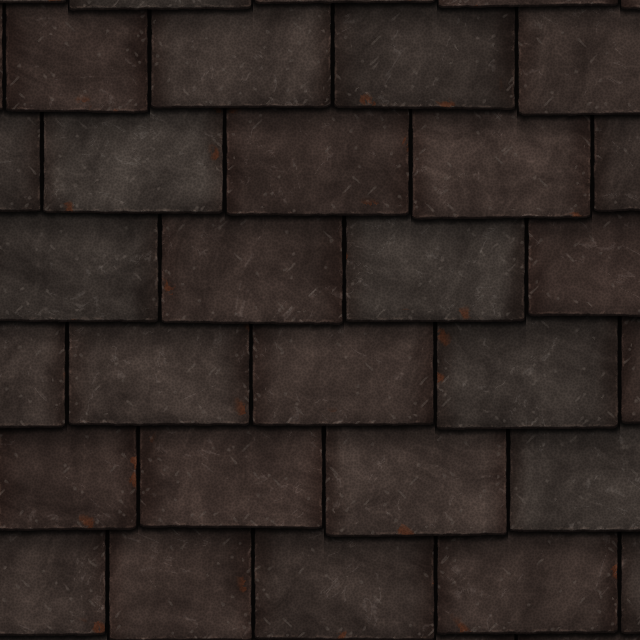
This texture is drawn by a three.js fragment shader. Its source:

```glsl
// Dark weathered roof tiles: six overlapping courses, about three and a half tiles across.
// Courses are painted back to front, each casting a shadow on the one below;
// layered sines give stains and chipped edges, cellular noise gives grain, crumbs and rust.
varying vec2 vUv;

float hash(vec2 p) {
  vec3 q = fract(p.xyx * 0.1031);
  q += dot(q, q.yzx + 33.33);
  return fract((q.x + q.y) * q.z);
}

// Layered, warped sines, roughly -0.8 to 0.8
float stains(vec2 p) {
  float sum = 0.0, amp = 0.5;
  for (int i = 0; i < 5; i++) {
    p = mat2(0.8, 0.6, -0.6, 0.8) * p * 1.9 + sin(p.yx * 1.3);
    sum += amp * sin(p.x) * sin(p.y);
    amp *= 0.62;
  }
  return sum;
}

// Cellular noise: distance to the nearest point, and that point's random id
vec2 cells(vec2 p) {
  vec2 base = floor(p), best = vec2(9.0, 0.0);
  for (int j = -1; j <= 1; j++) {
    for (int i = -1; i <= 1; i++) {
      vec2 c = base + vec2(float(i), float(j));
      float d = length(c + vec2(hash(c + 3.7), hash(c + 71.3)) - p);
      if (d < best.x) best = vec2(d, hash(c + 19.1));
    }
  }
  return best;
}

// Start of each course: staggered, with a slow drift
float courseStart(float row) {
  float turn = floor(row * 0.5) * 2.094;
  return mod(row, 2.0) > 0.5 ? 0.234 + 0.018 * sin(turn) : 0.093 - 0.028 * cos(turn - 2.094);
}

// Position of a vertical seam; some courses hold a narrower cut tile at the left
float seam(float row, float col) {
  bool cut = (mod(row, 4.0) == 1.0 && col == -1.0) || (row == 6.0 && col == 0.0);
  return courseStart(row) + col * 0.287 + (cut ? 0.062 : 0.0)
    + 0.006 * (hash(vec2(row + 40.0, col + 20.0)) - 0.5);
}

// Face of one tile; edge = distance to its sides, lip = distance to its bottom
vec3 tileFace(vec2 p, vec2 id, float edge, float lip) {
  vec2 q = p + 3.0 * hash(id + 5.0);
  float blotch = stains(q * 13.0);
  float fine = stains(q * 62.0 + 4.0);
  vec3 color = mix(vec3(0.155, 0.133, 0.121), vec3(0.262, 0.233, 0.213),
    clamp(0.52 + 0.5 * blotch + 0.24 * fine, 0.0, 1.0));
  color *= 0.89 + 0.22 * hash(id + 11.0);
  color = mix(color, color * vec3(1.08, 0.96, 0.94), hash(id + 31.0));

  // Darker, browner borders
  float border = min(edge, lip);
  color *= mix(vec3(0.74, 0.68, 0.66), vec3(1.0), smoothstep(0.0, 0.045, edge + 0.012 * blotch));
  color *= mix(0.86, 1.0, smoothstep(0.0, 0.025, lip));

  // Pale crumbs, denser near the borders
  vec2 w = q * 78.0;
  vec2 crumb = cells(w + 0.4 * sin(w.yx * 2.3));
  float dense = mix(0.7, 0.91, smoothstep(0.0, 0.035, border));
  float pale = (1.0 - smoothstep(0.1, 0.36, crumb.x)) * step(dense, crumb.y);
  color = mix(color, vec3(0.35, 0.315, 0.29), 0.42 * pale);

  // Hairline scratches in patches
  float line = 1.0 - smoothstep(0.0, 0.07, abs(stains(q * 9.0 + 8.0) - 0.12));
  color += 0.045 * line * smoothstep(0.05, 0.4, fine + 0.4 * blotch);

  // Rare rust spots by the borders
  vec2 rust = cells(q * 24.0 + 0.25 * fine);
  float spot = (1.0 - smoothstep(0.14, 0.3, rust.x)) * step(0.88, rust.y);
  spot *= 1.0 - smoothstep(0.012, 0.03, border);
  color = mix(color, vec3(0.32, 0.16, 0.09), 0.6 * spot);

  // Worn rim, then the dark thickness of the lip and the open seam
  float rim = smoothstep(0.003, 0.005, border) * (1.0 - smoothstep(0.005, 0.0085, border));
  color += vec3(0.06, 0.047, 0.04) * rim * smoothstep(-0.15, 0.4, fine);
  color = mix(vec3(0.07, 0.053, 0.048), color, smoothstep(0.0015, 0.0045, lip));
  return mix(vec3(0.025, 0.02, 0.018), color, smoothstep(0.0018, 0.0042, edge));
}

void main() {
  vec2 p = vec2(vUv.x, 1.0 - vUv.y);
  float nominal = ceil((p.y - 0.007) / 0.1645);
  float chip = stains(p * 48.0);
  vec3 color = vec3(0.05, 0.04, 0.035);

  // Lower course first, upper courses over it
  for (int i = 1; i >= -1; i--) {
    float row = nominal + float(i);
    float col = floor((p.x - courseStart(row)) / 0.287);
    if (p.x < seam(row, col)) col -= 1.0;
    else if (p.x >= seam(row, col + 1.0)) col += 1.0;
    vec2 id = vec2(row + 40.0, col + 20.0);
    float left = seam(row, col), right = seam(row, col + 1.0);
    float edge = min(p.x - left, right - p.x) + 0.0012 * chip;
    float across = (p.x - left) / (right - left) - 0.5;
    float bottom = 0.007 + row * 0.1645 + 0.018 * (hash(id + 2.0) - 0.5)
      + 0.007 * across * (hash(id + 8.0) - 0.5) + 0.0014 * chip;
    float lip = bottom - p.y - 0.003 * (1.0 - smoothstep(0.0, 0.01, edge));

    // Contact shadow and wide soft shadow below the lip
    color *= mix(0.22, 1.0, smoothstep(0.0, 0.012, -lip)) * mix(0.65, 1.0, smoothstep(0.0, 0.05, -lip));
    if (lip > -0.002) color = mix(color, tileFace(p, id, edge, lip), smoothstep(-0.001, 0.001, lip));
  }

  // Fine stone grain
  color *= 1.0 + 0.28 * (cells(p * 250.0).x - 0.45);
  gl_FragColor = vec4(color, 1.0);
}
```
